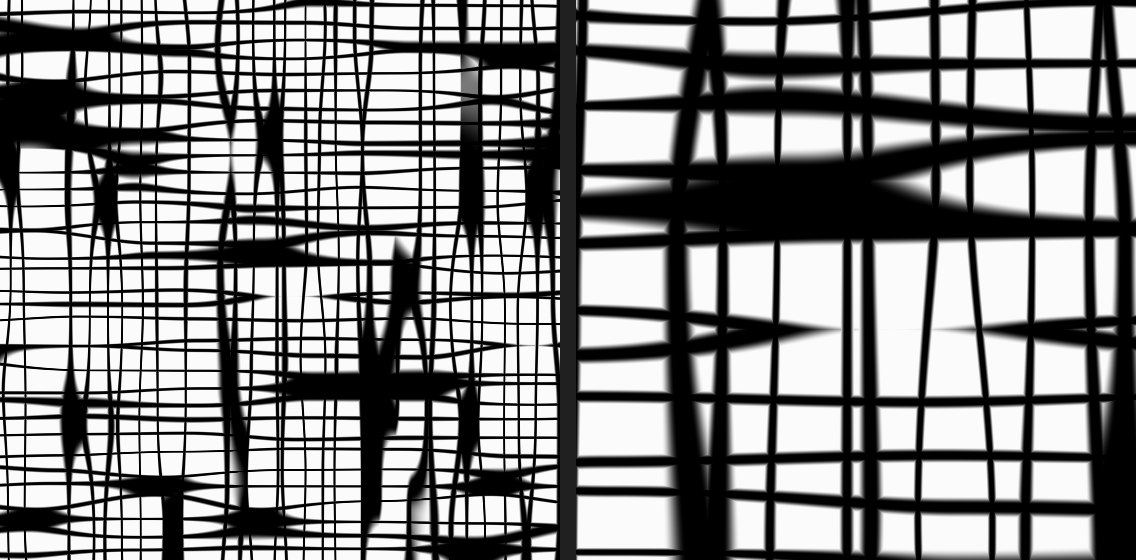
Left: the whole. Right: its middle third, enlarged.
Reproduce this pattern procedurally as a WebGL 2 fragment shader.

```glsl
#version 300 es
precision highp float;
// Irregular black weave: crossing threads that taper, merge and clot into soft dark knots.

uniform vec2 u_resolution;
out vec4 fragColor;

float hash(vec2 p) {
    return fract(sin(dot(p, vec2(127.1, 311.7))) * 43758.5453);
}

// Signed strength at a lattice point; signs alternate so a thread runs between rows.
float strength(vec2 cell, float seed) {
    float rowHash = hash(vec2(cell.y, seed));
    float cellHash = hash(cell + seed * 3.7);
    float side = mod(cell.y, 2.0) < 0.5 ? 1.0 : -1.0;

    // A few rows flip sign, which leaves wider gaps.
    if (hash(vec2(cell.y, seed + 9.3)) < 0.08) side = -side;

    // Pairs of weak rows clot into a knot.
    float knotHash = hash(vec2(cell.x, floor(cell.y * 0.5)) + seed * 5.1);
    float knot = knotHash < 0.14 ? 0.03 : 1.0;
    return side * knot * (0.25 + 0.5 * rowHash + 0.9 * (cellHash - 0.5));
}

// Brightness of threads running along p.x: dark where the stretched field is near zero.
float threads(vec2 p, float seed) {
    vec2 grid = p * vec2(5.0, 34.0);
    grid.x += 0.3 * sin(p.y * 9.0 + seed) + 0.5;
    vec2 cell = floor(grid);
    vec2 f = fract(grid);
    float along = f.x * f.x * (3.0 - 2.0 * f.x);

    float low = mix(strength(cell, seed), strength(cell + vec2(1.0, 0.0), seed), along);
    float high = mix(strength(cell + vec2(0.0, 1.0), seed), strength(cell + 1.0, seed), along);
    return smoothstep(0.05, 0.15, abs(mix(low, high, f.y)));
}

void main() {
    vec2 uv = gl_FragCoord.xy / u_resolution;
    float horizontal = threads(uv, 1.7);
    float vertical = threads(uv.yx, 6.2);

    vec3 ink = vec3(0.0);
    vec3 paper = vec3(0.985);
    fragColor = vec4(mix(ink, paper, min(horizontal, vertical)), 1.0);
}
```
